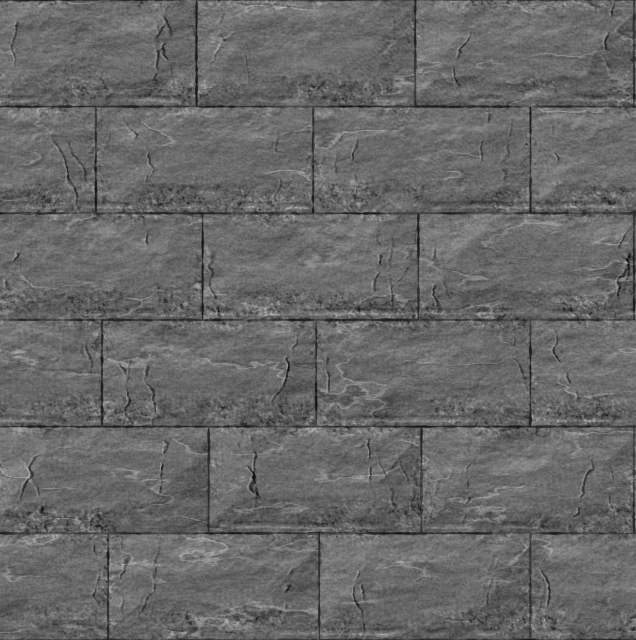
This texture is drawn by a Shadertoy shader. Its source:

```glsl
// Wall of split-face grey stone: six courses of three blocks in running bond.
// Each block is a chiselled height field (planes cut by layered noise) lit from
// above, with jagged cracks, pits, pale ledges, fine grain and thin broken joints.

float hash(vec2 p) {
    return fract(sin(dot(p, vec2(127.1, 311.7))) * 43758.545);
}

float noise(vec2 p) {
    vec2 i = floor(p), f = fract(p);
    f = f * f * (3.0 - 2.0 * f);
    return mix(mix(hash(i), hash(i + vec2(1, 0)), f.x),
               mix(hash(i + vec2(0, 1)), hash(i + vec2(1, 1)), f.x), f.y);
}

float fbm(vec2 p) {
    float sum = 0.0, amp = 0.5;
    for (int i = 0; i < 5; i++) {
        sum += amp * noise(p);
        p = mat2(1.7, 1.1, -1.1, 1.7) * p + 7.3;
        amp *= 0.5;
    }
    return sum;
}

// Height of one block; b spans 2 x 1 and seed shifts the noise per block
float stoneHeight(vec2 b, vec2 seed) {
    float rough = fbm(b * vec2(3.0, 6.0) + seed);
    float chip = fbm(b * vec2(2.0, 2.5) + seed + 31.0) - 0.5;
    float slant = hash(seed) - 0.5;
    float h = 0.28;
    h = min(h, 0.40 * (1.0 - b.y) + 0.15 + 0.40 * chip);
    h = min(h, 0.60 * b.y + 0.12 + 0.30 * chip);
    h = min(h, 0.70 * b.x + 0.05 + slant * (b.y - 0.5) + 0.25 * chip);
    h = min(h, 0.70 * (2.0 - b.x) + 0.05 - slant * (b.y - 0.5) + 0.25 * chip);
    return h + 0.15 * rough;
}

// Slanted cracks near both ends: thin dark line with a pale lip beside it
float cracks(vec2 b, vec2 seed) {
    float tone = 0.0;
    for (int i = 0; i < 6; i++) {
        vec2 k = seed + float(i) * 5.7;
        float end = 0.06 + 0.42 * hash(k);
        float x = i < 3 ? end : 2.0 - end;
        float bend = 0.22 * (fbm(b * vec2(3.0, 5.0) + k) - 0.5);
        float d = b.x - x - (hash(k + 1.0) - 0.5) * 0.7 * (b.y - 0.5) - bend;
        float reach = abs(b.y - 0.30 - 0.4 * hash(k + 2.0));
        float mask = smoothstep(0.45, 0.15, reach) * smoothstep(0.15, 0.9, hash(k + 3.0));
        mask *= smoothstep(0.30, 0.65, noise(b * vec2(9.0, 12.0) + k));
        tone -= 0.22 * mask * smoothstep(0.018, 0.002, abs(d));
        tone += 0.11 * mask * smoothstep(0.016, 0.002, abs(d + 0.022));
    }
    return tone;
}

void mainImage(out vec4 fragColor, in vec2 fragCoord) {
    vec2 uv = fragCoord / iResolution.xy;
    float pixel = 1.0 / iResolution.y;

    // Running bond: blocks widen slightly from the bottom course to the top
    float row = min(floor(uv.y * 6.0), 5.0);
    float width = 0.332 + 0.0024 * row;
    float x = (uv.x - (mod(row, 2.0) > 0.5 ? 0.997 : 0.834)) / width;
    vec2 cell = vec2(fract(x), uv.y * 6.0 - row);
    vec2 id = vec2(floor(x) + 5.0, row);
    vec2 seed = 60.0 * vec2(hash(id), hash(id + 17.0));
    vec2 b = cell * vec2(2.0, 1.0);

    // Relief lighting from the height gradient
    float e = 0.013;
    float h = stoneHeight(b, seed);
    vec2 slope = vec2(stoneHeight(b + vec2(e, 0), seed),
                      stoneHeight(b + vec2(0, e), seed)) - h;
    float relief = dot(slope / e, vec2(0.03, -0.065));
    float tone = 0.415 + 0.015 * (hash(id + 3.0) - 0.5) + clamp(relief, -0.11, 0.13);

    // Broad stains, then pale broken ledges with a shaded underside
    tone += 0.05 * (fbm(b * vec2(2.0, 3.0) + seed + 11.0) - 0.48);
    float ledge = 2.0 * fbm(b * vec2(1.3, 3.6) + seed + 23.0) - 0.95;
    float shown = smoothstep(0.35, 0.75, noise(b * vec2(3.0, 5.0) + seed));
    tone += 0.13 * shown * smoothstep(0.05, 0.0, abs(ledge));
    tone -= 0.06 * shown * smoothstep(0.06, 0.0, abs(ledge + 0.09));
    tone += cracks(b, seed);

    // Pits in patches along the bottom and around the rim, on a turned grid
    vec2 edge = min(cell, 1.0 - cell) * vec2(width, 1.0 / 6.0);
    vec2 turned = mat2(0.8, 0.6, -0.6, 0.8) * uv;
    float patches = smoothstep(0.35, 0.65, fbm(uv * vec2(14.0, 22.0)));
    float rim = smoothstep(0.026, 0.003, min(edge.x, edge.y));
    float worn = max(rim, smoothstep(0.42, 0.15, b.y)) * (0.25 + 0.75 * patches);
    float pits = 0.6 * noise(turned * 300.0) + 0.4 * noise(turned * vec2(120.0, 170.0) + 9.0);
    tone -= 0.17 * worn * smoothstep(0.56, 0.84, pits);
    tone += 0.15 * worn * smoothstep(0.42, 0.18, pits);

    // Pale sill above each bed joint, with a faint shadow over it
    float broken = smoothstep(0.25, 0.8, noise(vec2(uv.x * 26.0, row * 9.0)));
    float sill = b.y + 0.035 * (fbm(vec2(uv.x * 30.0, row * 5.0)) - 0.5);
    tone += 0.12 * broken * smoothstep(0.022, 0.0, abs(sill - 0.055));
    tone -= 0.10 * broken * smoothstep(0.025, 0.0, abs(sill - 0.10));

    // Fine grain
    tone += 0.07 * (noise(turned * 330.0) - 0.5) + 0.06 * (noise(uv * 512.0 + 40.0) - 0.5);

    // Hairline joints, ragged; bed joints fade in and out along their length
    vec2 ragged = edge + 0.0022 * (noise(turned * 130.0) - 0.5);
    vec2 joint = 1.0 - smoothstep(vec2(0.0002), vec2(0.0013 + pixel), ragged);
    joint.x *= 0.50 + 0.50 * noise(vec2(row * 4.0 + floor(x + 0.5) * 7.0, uv.y * 16.0));
    joint.y *= 0.30 + 0.65 * noise(vec2(uv.x * 24.0, floor(uv.y * 6.0 + 0.5) * 5.0));
    tone = mix(tone, 0.08, max(joint.x, joint.y));

    fragColor = vec4(clamp(tone, 0.05, 0.75) * vec3(1.0, 0.998, 1.0), 1.0);
}
```
